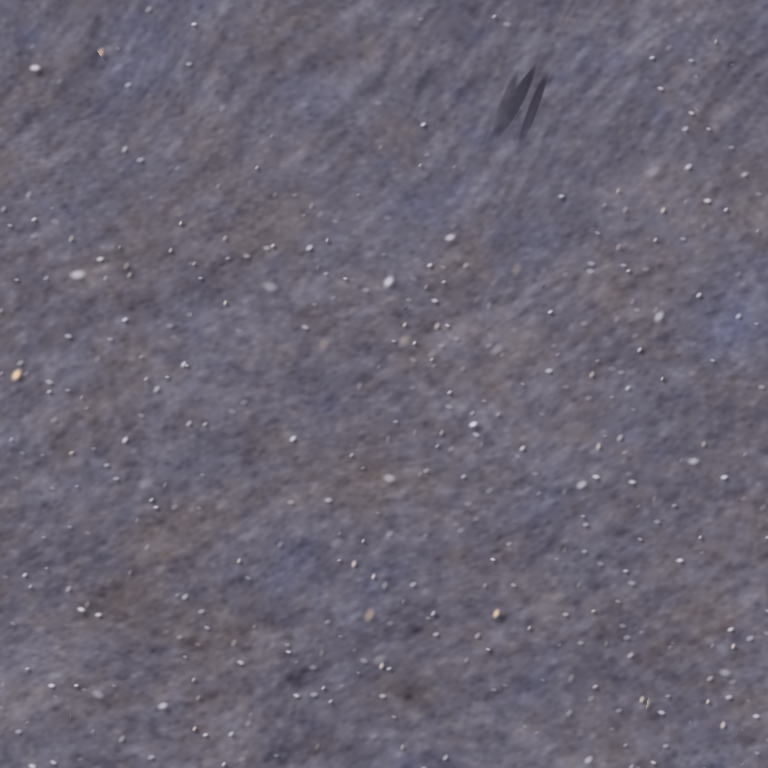
This texture is drawn by a three.js fragment shader. Its source:

```glsl
varying vec2 vUv;

const vec3 SLATE = vec3(0.415, 0.396, 0.447);
const vec3 COOL_SHIFT = vec3(-0.012, -0.002, 0.018);
const vec3 CRACK_COLOR = vec3(0.19, 0.18, 0.23);
const vec3 FLECK_COLOR = vec3(0.84, 0.83, 0.86);
const vec3 WARM_FLECK = vec3(0.90, 0.79, 0.68);

const float BED_ANGLE = 0.42;     // grain direction of the lower area
const float FOLD_ANGLE = 0.80;    // steeper grain near the top
const float CRACK_ANGLE = 1.17;

const float PATCH_AMOUNT = 0.028;
const float STREAK_AMOUNT = 0.036;
const float GRAIN_AMOUNT = 0.056;
const float FINE_AMOUNT = 0.042;

const float SMALL_GRID = 40.0;
const float SMALL_CHANCE = 0.27;
const float SMALL_RADIUS = 0.0042;
const float LARGE_GRID = 13.0;
const float LARGE_CHANCE = 0.24;
const float LARGE_RADIUS = 0.0075;

vec3 hash3(vec2 p) {
  vec3 q = fract(p.xyx * vec3(0.1031, 0.1030, 0.0973));
  q += dot(q, q.yxz + 33.33);
  return fract((q.xxy + q.yzz) * q.zyx);
}

// Coordinates along and across a direction
vec2 turn(vec2 p, float angle) {
  float c = cos(angle), s = sin(angle);
  return vec2(c * p.x + s * p.y, c * p.y - s * p.x);
}

// Cellular noise: soft blobs of random sign around scattered points
float cellNoise(vec2 p) {
  vec2 cell = floor(p);
  float sum = 0.0;
  for (int j = -1; j <= 1; j++) {
    for (int i = -1; i <= 1; i++) {
      vec2 id = cell + vec2(float(i), float(j));
      vec3 rnd = hash3(id);
      vec2 d = p - id - rnd.xy;
      float w = max(0.0, 1.0 - dot(d, d));
      sum += w * w * w * (2.0 * rnd.z - 1.0);
    }
  }
  return sum;
}

// Scattered mineral flecks: x = light, y = shadow beside it, z = warmth
vec3 flecks(vec2 p, float grid, float chance, float radius, float seed) {
  vec2 cell = floor(p * grid);
  vec3 result = vec3(0.0);
  for (int j = -1; j <= 1; j++) {
    for (int i = -1; i <= 1; i++) {
      vec2 id = cell + vec2(float(i), float(j));
      vec3 place = hash3(id + seed);
      vec3 look = hash3(id + seed + 57.0);
      float present = step(place.z, chance);
      vec2 d = p - (id + place.xy) / grid;
      vec2 q = turn(d, BED_ANGLE + 1.6 * (look.x - 0.5));
      q /= radius * mix(0.65, 1.2, look.y) * vec2(1.25, 0.8);
      float light = present * mix(0.25, 1.0, look.z * look.z)
                  * (1.0 - smoothstep(0.25, 1.25, length(q)));
      vec2 s = d / radius + vec2(-0.9, 0.9);
      float shadow = present * look.z * exp(-1.6 * dot(s, s));
      result.z = mix(result.z, step(0.82, look.x), step(result.x, light));
      result.x = max(result.x, light);
      result.y = max(result.y, shadow);
    }
  }
  return result;
}

void main() {
  vec2 p = vUv;
  vec2 bed = turn(p, BED_ANGLE);
  vec2 fold = turn(p, FOLD_ANGLE);
  float warp = cellNoise(p * 4.0 + 11.0);
  bed.y += 0.02 * warp;
  fold.y += 0.025 * warp;

  // Layered rock tone, with longer streaks where the bed folds
  float folded = smoothstep(0.62, 0.88, p.y + 0.08 * warp);
  float patches = cellNoise(bed * vec2(5.0, 9.0) + 3.0);
  float streaks = mix(cellNoise(bed * vec2(17.0, 36.0)),
                      1.2 * cellNoise(fold * vec2(11.0, 48.0)), folded);
  float grain = mix(cellNoise(bed * vec2(52.0, 92.0) + 19.0),
                    cellNoise(fold * vec2(34.0, 92.0) + 19.0), folded);
  float fine = cellNoise(bed * vec2(115.0, 165.0) + 41.0);
  float tone = PATCH_AMOUNT * patches + STREAK_AMOUNT * streaks
             + GRAIN_AMOUNT * grain + FINE_AMOUNT * fine;
  float coolness = cellNoise(bed * vec2(9.0, 14.0) + 73.0)
                 + 0.7 * cellNoise(p * 42.0 + 29.0) + 0.35 * folded;
  vec3 color = SLATE + tone + COOL_SHIFT * coolness;

  // Dark cracks running down from the upper right edge
  float offset = p.x - 0.73 + 0.32 * (1.0 - p.y);
  float zone = exp(-offset * offset / 0.0022) * smoothstep(0.70, 0.94, p.y);
  float crack = cellNoise(turn(p, CRACK_ANGLE) * vec2(15.0, 85.0) + 5.0);
  color = mix(color, CRACK_COLOR, 0.85 * zone * smoothstep(0.12, 0.65, crack));

  // Flecks gather in clusters and thin out over the fold
  float cluster = 1.0 + 0.9 * cellNoise(p * 7.0 + 61.0);
  float spread = cluster * mix(1.0, 0.35, folded * (1.0 - smoothstep(0.7, 0.9, p.x)));
  vec3 small = flecks(p, SMALL_GRID, SMALL_CHANCE * spread, SMALL_RADIUS, 7.0);
  vec3 large = flecks(p, LARGE_GRID, LARGE_CHANCE * spread, LARGE_RADIUS, 131.0);
  color *= 1.0 - 0.28 * max(small.y, large.y);
  color = mix(color, mix(FLECK_COLOR, WARM_FLECK, 0.5 * small.z), 0.8 * small.x);
  color = mix(color, mix(FLECK_COLOR, WARM_FLECK, large.z), large.x);

  gl_FragColor = vec4(color, 1.0);
}
```
